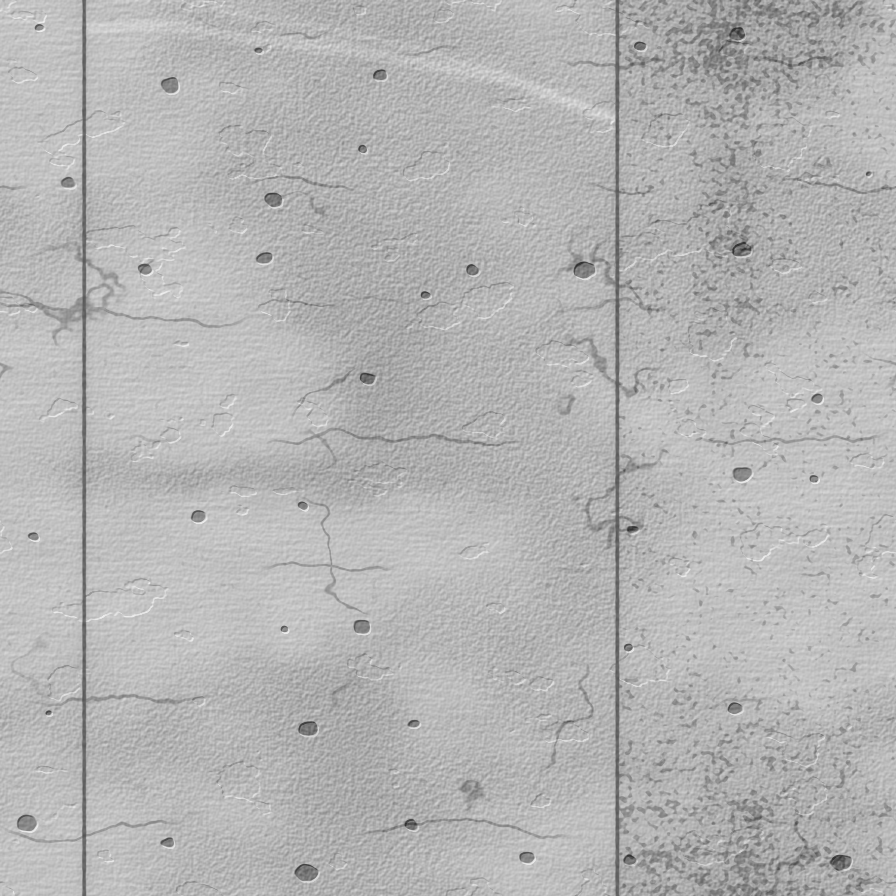
A WebGL 1 fragment shader for this texture:

```glsl
precision highp float;

uniform vec2 u_resolution;

vec3 hash3(vec2 c) {
  vec3 q = fract(c.xyx * vec3(0.1031, 0.1030, 0.0973));
  q += dot(q, q.yzx + 33.33);
  return fract((q.xxy + q.yzz) * q.zyx);
}

vec2 gradient(vec2 cell, vec2 period) {
  float angle = 6.2832 * hash3(mod(cell, period)).x;
  return vec2(cos(angle), sin(angle));
}

// Gradient noise that tiles over the unit square
float noise(vec2 p, vec2 freq) {
  p *= freq;
  vec2 i = floor(p), f = p - i;
  vec2 u = f * f * f * (f * (f * 6.0 - 15.0) + 10.0);
  vec2 e = vec2(1.0, 0.0);
  float a = dot(gradient(i, freq), f);
  float b = dot(gradient(i + e.xy, freq), f - e.xy);
  float c = dot(gradient(i + e.yx, freq), f - e.yx);
  float d = dot(gradient(i + e.xx, freq), f - e.xx);
  return mix(mix(a, b, u.x), mix(c, d, u.x), u.y);
}

float fbm(vec2 p, vec2 freq) {
  float sum = 0.0, amp = 1.0;
  for (int i = 0; i < 5; i++) {
    sum += amp * noise(p, freq);
    freq *= 2.0;
    amp *= 0.5;
  }
  return sum;
}

float blob(vec2 p, vec2 center, vec2 radius) {
  vec2 d = (fract(p - center + 0.5) - 0.5) / radius;
  return exp(-dot(d, d));
}

// Scattered air holes, at most one in each cell
float pits(vec2 p) {
  vec2 cell = floor(p * 8.0);
  vec3 h = hash3(mod(cell, 8.0) + 41.0);
  vec2 d = p - (cell + 0.2 + 0.6 * h.xy) / 8.0;
  float radius = 0.002 + 0.009 * h.z * h.z * h.z;
  float dist = length(d * vec2(0.85, 1.1)) + 0.003 * noise(p, vec2(90.0));
  return step(0.45, h.z) * (1.0 - smoothstep(radius - 0.001, radius + 0.001, dist));
}

// Pale ridges sweeping across the top of the middle panel
float ridges(vec2 p) {
  float d = p.y - 0.967 + 0.29 * (p.x - 0.1) * (p.x - 0.1) + 0.008 * fbm(p, vec2(8.0));
  float fork = d - 0.06 * (0.69 - p.x);
  float band = exp(-d * d / 0.00005) + 0.6 * exp(-fork * fork / 0.00002);
  return band * step(0.094, p.x) * step(p.x, 0.689);
}

float height(vec2 p, float rough) {
  float grain = noise(p, vec2(170.0)) + 0.8 * noise(p, vec2(290.0));
  float brushed = noise(p, vec2(30.0, 210.0));
  float flaking = 0.38 - 0.35 * noise(p + 0.31, vec2(5.0, 6.0));
  float chips = smoothstep(0.0, 0.05, fbm(p + 0.17, vec2(10.0, 15.0)) - flaking);
  return grain * mix(0.45, 1.0, rough) + brushed * 0.5 * (1.0 - rough)
    - 1.1 * chips - 2.0 * pits(p) + 0.5 * ridges(p);
}

// Wavy, broken cracks along the pour lines, with a few wandering ones
float cracks(vec2 p) {
  float wave = 0.03 * fbm(p, vec2(7.0, 4.0));
  float sum = 0.0;
  for (int i = 0; i < 7; i++) {
    float y = 0.08 + float(i) / 7.0;
    float d = abs(fract(p.y + wave - y + 0.5) - 0.5);
    float broken = smoothstep(0.0, 0.2, noise(p + 0.23 * float(i), vec2(5.0, 3.0)));
    sum += broken * (1.0 - smoothstep(0.0006, 0.0025, d));
  }
  float wander = 1.0 - smoothstep(0.005, 0.03, abs(fbm(p + 0.63, vec2(4.0, 5.0))));
  return sum + wander * smoothstep(0.15, 0.35, noise(p + 0.4, vec2(6.0)));
}

void main() {
  vec2 uv = gl_FragCoord.xy / u_resolution;
  vec2 warped = uv + 0.03 * vec2(fbm(uv, vec2(6.0)), fbm(uv + 0.37, vec2(6.0)));
  float rightPanel = smoothstep(0.688, 0.690, uv.x);

  // Smooth pale patches against rough darker concrete
  float patches = blob(warped, vec2(0.22, 0.58), vec2(0.16, 0.09))
    + blob(warped, vec2(0.25, 0.36), vec2(0.20, 0.09))
    + blob(warped, vec2(0.89, 0.40), vec2(0.15, 0.17))
    + blob(warped, vec2(0.02, 0.90), vec2(0.07, 0.13));
  float stains = blob(warped, vec2(0.42, 0.60), vec2(0.08, 0.14))
    + blob(warped, vec2(0.30, 0.47), vec2(0.20, 0.025))
    + blob(warped, vec2(0.38, 0.18), vec2(0.06, 0.14));
  float clean = smoothstep(-0.1, 0.6, 0.6 * fbm(warped, vec2(4.0, 6.0)) + patches - 0.5 * stains + 0.1);
  float tone = mix(0.695, 0.76, clean) - 0.035 * stains + 0.025 * fbm(uv + 0.7, vec2(11.0, 17.0));

  // Relief lit from the upper left
  float rough = 1.0 - clean;
  float slope = height(uv, rough) - height(uv + vec2(-0.0012, 0.0016), rough);
  tone += 0.13 * clamp(slope, -1.6, 1.2) + 0.06 * ridges(uv);

  // Grime speckles, heaviest on the right panel
  float grime = blob(warped, vec2(0.84, 0.97), vec2(0.20, 0.08))
    + blob(warped, vec2(0.82, 0.78), vec2(0.03, 0.22))
    + 0.7 * blob(warped, vec2(0.80, 0.10), vec2(0.16, 0.10));
  float speckle = noise(uv, vec2(140.0, 160.0)) + 0.5 * fbm(uv, vec2(28.0, 36.0));
  float dirt = smoothstep(0.25, 0.6, speckle + rightPanel * (0.12 + 0.32 * grime) - 0.15);
  tone -= dirt * mix(0.06, 0.16, rightPanel) + 0.03 * grime * rightPanel;

  tone -= 0.17 * min(cracks(uv), 1.0) + 0.22 * pits(uv);

  // Two vertical panel joints with a soft shadow
  float joint = min(abs(uv.x - 0.094), abs(uv.x - 0.689)) + 0.0006 * noise(uv, vec2(60.0, 120.0));
  tone -= 0.05 * exp(-joint / 0.005);
  tone = mix(tone, 0.36 + 0.1 * noise(uv, vec2(200.0)), 0.9 * (1.0 - smoothstep(0.001, 0.003, joint)));

  gl_FragColor = vec4(vec3(clamp(tone, 0.2, 0.93)), 1.0);
}
```
